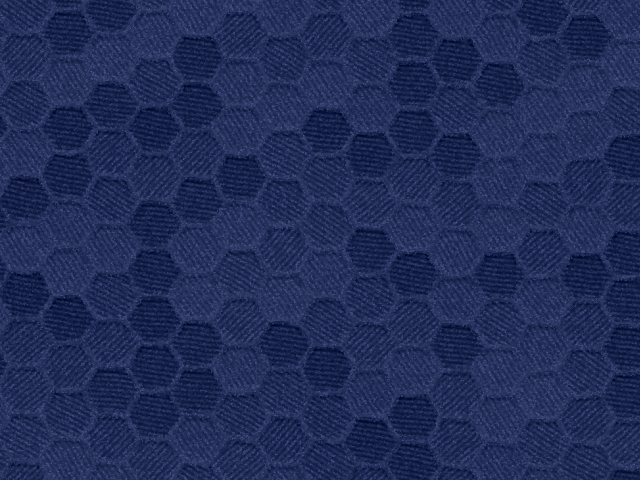
Write a Shadertoy shader that draws this texture.

```glsl
// Navy woven fabric embossed with flat-topped hexagons, about 15 columns by 10 rows.
// Each hexagon gets a hashed shade and rib direction; soft raised seams separate them,
// and cellular noise adds the grain and small glints of the thread.

float hash(vec2 p) {
    vec3 q = fract(vec3(p.xyx) * 0.1031);
    q += dot(q, q.yzx + 33.33);
    return fract((q.x + q.y) * q.z);
}

// Distance to a hexagon centre, 0.5 at the cell border
float hexDistance(vec2 p) {
    p = abs(p);
    return max(p.y, dot(p, vec2(0.866, 0.5)));
}

// Centre of the nearest hexagon, from two interleaved grids
vec2 hexCentre(vec2 p) {
    vec2 pitch = vec2(1.732, 1.0);
    vec2 a = pitch * floor(p / pitch + 0.5);
    vec2 b = pitch * (floor(p / pitch) + 0.5);
    return hexDistance(p - a) < hexDistance(p - b) ? a : b;
}

// Cellular noise: x is the nearest distance, y a random value of that point
vec2 cellular(vec2 p) {
    vec2 cell = floor(p), nearest = vec2(9.0, 0.0);
    for (int j = -1; j <= 1; j++)
    for (int i = -1; i <= 1; i++) {
        vec2 c = cell + vec2(i, j);
        vec2 point = c + vec2(hash(c), hash(c + 71.0));
        float d = length(p - point);
        if (d < nearest.x) nearest = vec2(d, hash(c + 137.0));
    }
    return nearest;
}

void mainImage(out vec4 fragColor, in vec2 fragCoord) {
    vec2 uv = fragCoord / iResolution.y;
    vec2 grain = cellular(uv * vec2(250.0, 270.0));

    // Hexagon space: one unit per row, with a slight tilt and uneven weave
    vec2 p = (uv - vec2(0.052, 0.882 - 0.01 * uv.x)) / vec2(0.1038, 0.0992);
    vec2 warped = p + 0.012 * sin(p.yx * vec2(9.0, 11.0) + 2.0 * sin(p * 3.7));
    vec2 centre = hexCentre(warped);
    vec2 local = warped - centre;
    vec2 id = floor(centre * vec2(1.1547, 2.0) + 0.5) + 60.0;

    // Shade and rib angle: dark cells lie flat, light ones stand steep
    float kind = hash(id);
    float dark = 1.0 - step(0.26, kind);
    float light = step(0.66, kind);
    float angle = mix(-0.55, 0.8, step(0.5, hash(id + 19.0)));
    angle = mix(angle, -1.0, light);
    angle = mix(angle, -0.13, dark) + 0.16 * (hash(id + 43.0) - 0.5);
    vec3 cloth = mix(vec3(0.126, 0.168, 0.335), vec3(0.15, 0.192, 0.362), light);
    cloth = mix(cloth, vec3(0.09, 0.132, 0.293), dark);
    cloth += 0.012 * (hash(id + 7.0) - 0.5);

    // Fine ribs, broken up by the grain
    vec2 straight = p - centre;
    float across = dot(straight, vec2(-sin(angle), cos(angle)));
    float along = dot(straight, vec2(cos(angle), sin(angle)));
    float rib = sin(61.0 * across + 0.3 * sin(9.0 * along + kind * 40.0));
    cloth += vec3(0.037, 0.039, 0.042) * rib * mix(1.0, 0.75, light) * (0.7 + 0.6 * grain.y);

    // Thin shadow below the upper seams, soft light near the lower ones
    float d = hexDistance(local) + 0.025 * (grain.y - 0.5);
    float rim = smoothstep(0.35, 0.43, d);
    cloth -= vec3(0.06, 0.065, 0.08) * rim * smoothstep(0.1, 0.4, local.y);
    cloth += 0.026 * rim * smoothstep(0.0, 0.4, -local.y);

    // Raised seams with frayed edges, patchy along their length
    float blur = 0.022 + 5.0 / iResolution.y;
    float seam = smoothstep(0.442 - blur, 0.442 + blur, d);
    float patchy = 0.8 + 0.2 * sin(p.x * 7.3 + 2.0 * sin(p.y * 5.1));
    vec3 seamColor = vec3(0.163, 0.205, 0.378) - 0.012 * sign(local.y) * rim;
    vec3 color = mix(cloth, seamColor, seam * patchy);

    // Thread grain and scattered glints
    color += vec3(0.07, 0.072, 0.08) * (grain.y - 0.5);
    float glint = smoothstep(0.55, 0.1, grain.x) * smoothstep(0.7, 1.0, grain.y);
    color += vec3(0.06, 0.072, 0.105) * glint * (1.0 - 0.6 * dark * (1.0 - seam));

    // Broad wear across the cloth
    color += 0.005 * sin(uv.x * 5.1 + 2.0 * sin(uv.y * 3.3)) * sin(uv.y * 6.7 + 1.3);
    fragColor = vec4(clamp(color, 0.0, 1.0), 1.0);
}
```
